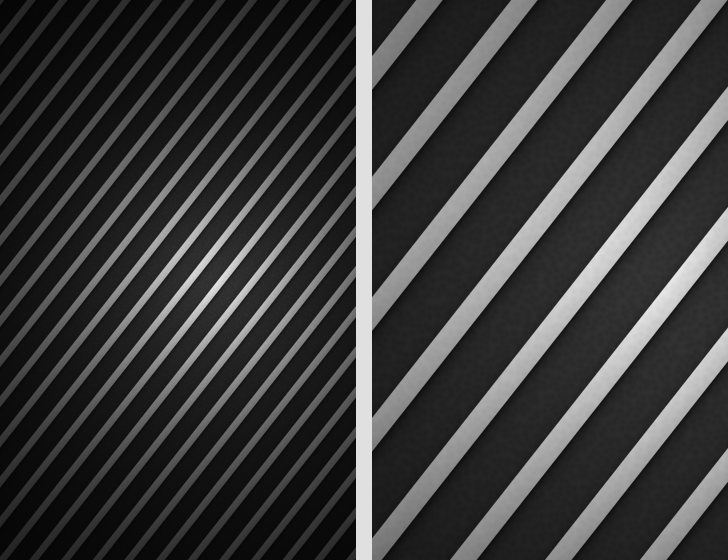
Left: the whole. Right: its middle third, enlarged.
Write a Shadertoy shader that draws this pattern.

```glsl
const float PERIOD = 0.0444;        // stripe spacing across the slant, in canvas heights
const float STRIPE_SHARE = 0.28;    // stripe width as a share of the period
const float SLOPE = 1.27;           // rise over run of the stripes
const vec2 GLOW_CENTER = vec2(0.6, 0.5);
const float GLOW_RADIUS = 0.30;
const float GLOW_POWER = 1.3;
const float BASE_DIM = 0.010;
const float BASE_LIT = 0.190;
const float STRIPE_DIM = 0.080;
const float STRIPE_LIT = 0.780;
const float SHADOW_WIDTH = 0.0030;
const float SHADOW_DEPTH = 0.65;
const float BEVEL = 0.06;
const float GRAIN_SCALE = 240.0;
const float GRAIN_DEPTH = 0.16;

vec2 hash2(vec2 cell) {
    vec2 q = vec2(dot(cell, vec2(127.1, 311.7)), dot(cell, vec2(269.5, 183.3)));
    return fract(sin(q) * 43758.5);
}

// Distance to the nearest jittered cell point
float cellNoise(vec2 p) {
    vec2 cell = floor(p);
    float nearest = 2.0;
    for (int j = -1; j <= 1; j++) {
        for (int i = -1; i <= 1; i++) {
            vec2 neighbor = cell + vec2(i, j);
            nearest = min(nearest, length(neighbor + hash2(neighbor) - p));
        }
    }
    return nearest;
}

void mainImage(out vec4 fragColor, in vec2 fragCoord) {
    vec2 p = fragCoord / iResolution.y;
    float aspect = iResolution.x / iResolution.y;
    float blur = 0.75 / iResolution.y;

    // Signed offset from the nearest stripe axis, positive to the lower right
    vec2 across = normalize(vec2(SLOPE, -1.0));
    float phase = dot(p - vec2(0.0, 1.0), across) / PERIOD;
    float offset = (fract(phase + 0.5) - 0.5) * PERIOD;
    float halfWidth = 0.5 * STRIPE_SHARE * PERIOD;
    float edge = abs(offset) - halfWidth;
    float stripe = 1.0 - smoothstep(-blur, blur, edge);

    // Soft spotlight
    float radius = length(p - GLOW_CENTER * vec2(aspect, 1.0));
    float glow = exp(-pow(radius / GLOW_RADIUS, GLOW_POWER));

    // Grained ground with a shadow beside each stripe, deeper at the lower right
    float grain = 1.0 + GRAIN_DEPTH * (cellNoise(p * GRAIN_SCALE) - 0.45);
    float side = offset > 0.0 ? 1.0 : 0.35;
    float shadow = side * SHADOW_DEPTH * exp(-max(edge, 0.0) / SHADOW_WIDTH);
    float ground = (BASE_DIM + BASE_LIT * glow) * grain * (1.0 - shadow);

    // Stripe face with a slight bevel
    float face = (STRIPE_DIM + STRIPE_LIT * glow) * (1.0 - BEVEL * offset / halfWidth);
    face *= mix(1.0, grain, 0.3);

    fragColor = vec4(vec3(mix(ground, face, stripe)), 1.0);
}
```
